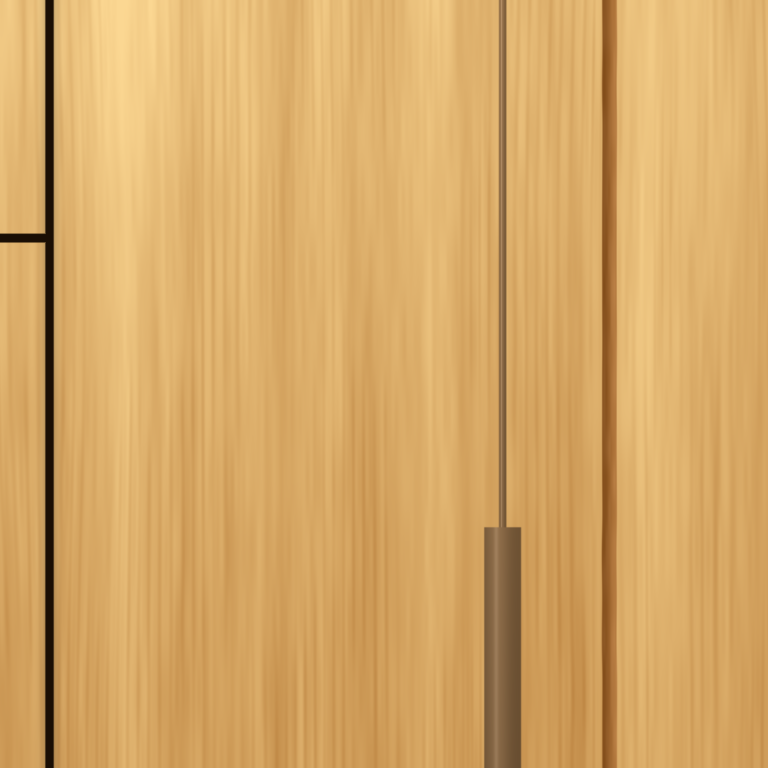
Give the GLSL for this texture, as a WebGL 1 fragment shader.

```glsl
precision highp float;

uniform vec2 u_resolution;

float hash(vec2 p) {
  vec3 q = fract(vec3(p.xyx) * 0.1031);
  q += dot(q, q.yzx + 33.33);
  return fract((q.x + q.y) * q.z);
}

float noise(vec2 p) {
  vec2 i = floor(p);
  vec2 f = fract(p);
  f = f * f * (3.0 - 2.0 * f);
  float low = mix(hash(i), hash(i + vec2(1.0, 0.0)), f.x);
  float high = mix(hash(i + vec2(0.0, 1.0)), hash(i + vec2(1.0, 1.0)), f.x);
  return mix(low, high, f.y);
}

// Soft vertical band, one at its centre
float band(float x, float center, float width) {
  float d = (x - center) / width;
  return exp(-d * d);
}

// Antialiased box coverage
float box(vec2 p, vec2 center, vec2 halfSize, float blur) {
  vec2 d = abs(p - center) - halfSize;
  vec2 cover = 1.0 - smoothstep(-blur, blur, d);
  return cover.x * cover.y;
}

// Layers of stretched noise, from wide streaks to fine pores
float woodGrain(vec2 p) {
  p.x += 0.008 * (noise(vec2(p.x * 7.0, p.y * 2.0)) - 0.5);
  float sum = 0.0;
  float amplitude = 0.15;
  vec2 scale = vec2(24.0, 0.7);
  for (int i = 0; i < 4; i++) {
    sum += amplitude * (noise(p * scale + float(i) * 17.3) - 0.5);
    scale *= vec2(2.05, 2.5);
    amplitude *= 0.93;
  }
  return sum;
}

// Thin dark growth lines that fade in and out along their length
float growthLines(vec2 p) {
  float bend = 0.016 * noise(vec2(p.x * 9.0, p.y * 1.6));
  float spacing = 0.012 * noise(vec2(p.x * 25.0, 3.0));
  float wave = abs(fract((p.x + bend + spacing) * 72.0) - 0.5) * 2.0;
  float strength = smoothstep(0.25, 0.8, noise(vec2(p.x * 30.0, p.y * 3.0) + 41.0));
  return (1.0 - smoothstep(0.0, 0.6, wave)) * strength;
}

float boardTone(vec2 p) {
  float tone = mix(0.46, 0.79, smoothstep(-0.1, 1.1, p.y));
  tone += 0.13 * band(p.x, 0.17, 0.055);
  tone += 0.12 * band(p.x, 0.555, 0.035);
  tone += 0.09 * band(p.x, 0.83, 0.025);
  tone += 0.14 * band(p.x, 0.16, 0.15) * smoothstep(0.65, 1.0, p.y);
  tone -= 0.10 * band(p.x, 0.085, 0.018);
  tone -= 0.13 * band(p.x, 0.245, 0.018);
  tone -= 0.15 * band(p.x, 0.365, 0.022);
  tone -= 0.12 * band(p.x, 0.50, 0.035);
  tone -= 0.08 * band(p.x, 0.61, 0.018);
  tone -= 0.09 * band(p.x, 0.73, 0.05);
  tone -= 0.07 * band(p.x, 0.97, 0.05);
  return tone;
}

vec3 woodColor(vec2 p) {
  float tone = boardTone(p) + woodGrain(p) - 0.13 * growthLines(p);
  return mix(vec3(0.71, 0.48, 0.22), vec3(0.96, 0.81, 0.54), clamp(tone, 0.0, 1.1));
}

// Rounded metal shading across a rod, side runs from -1 to 1
vec3 rodColor(float side, float height) {
  vec3 metal = mix(vec3(0.43, 0.32, 0.20), vec3(0.56, 0.43, 0.29), band(side, -0.3, 0.65));
  metal += 0.07 * band(side, -0.35, 0.12);
  return metal * mix(0.94, 1.12, height);
}

void main() {
  vec2 p = gl_FragCoord.xy / u_resolution;
  float blur = max(0.0014, 0.8 / u_resolution.y);
  vec3 color = woodColor(p);

  // Brown groove with a shaded left wall
  float grooveX = 0.7935 + 0.001 * (noise(vec2(2.0, p.y * 18.0)) - 0.5);
  float side = (p.x - grooveX) / 0.0095;
  vec3 groove = mix(vec3(0.53, 0.32, 0.12), vec3(0.71, 0.48, 0.25), smoothstep(-0.8, 0.9, side));
  groove += 0.05 * (noise(vec2(p.x * 300.0, p.y * 24.0)) - 0.5);
  color = mix(color, groove, box(p, vec2(grooveX, 0.5), vec2(0.0095, 1.0), blur));

  // Dark gaps between the panels
  vec3 gapColor = vec3(0.10, 0.055, 0.015);
  color *= 1.0 - 0.18 * band(p.x, 0.0645, 0.010);
  float gap = box(p, vec2(0.0645, 0.5), vec2(0.0055, 1.0), blur);
  gap = max(gap, box(p, vec2(0.0, 0.690), vec2(0.061, 0.0058), blur));
  color = mix(color, gapColor, gap);

  // Cord and hanging cylinder
  float cord = box(p, vec2(0.6545, 0.80), vec2(0.0048, 0.49), blur);
  color = mix(color, rodColor((p.x - 0.6545) / 0.0048, p.y), cord);
  float cylinder = box(p, vec2(0.6545, -0.1865), vec2(0.0240, 0.5), blur);
  color = mix(color, rodColor((p.x - 0.6545) / 0.0240, p.y), cylinder);

  gl_FragColor = vec4(clamp(color, 0.0, 1.0), 1.0);
}
```
